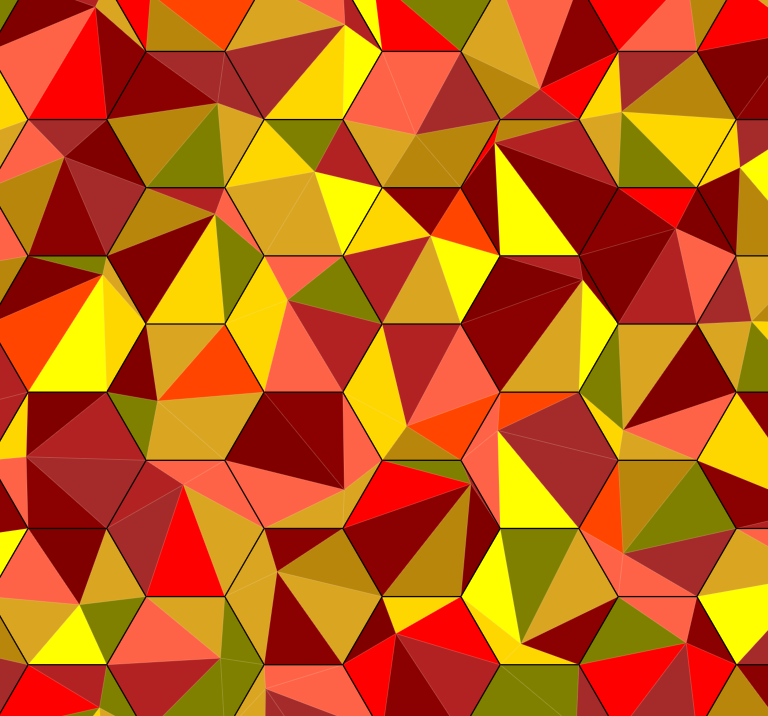
Write a Shadertoy shader that draws this pattern.

```glsl
// Draws outlined hexagons, each split into six warm triangles around an off-centre point.

// Lengths are fractions of the canvas height unless noted
const float HEX_SIDE = 0.1099;
const vec2 GRID_ORIGIN = vec2(0.259, 0.833);
const float APEX_SPREAD = 0.63;        // reach of the inner point, in hexagon sides
const float OUTLINE_WIDTH = 0.0018;
const float SEAM_WIDTH = 0.0012;
const float SEAM_STRENGTH = 0.22;
const vec3 OUTLINE_COLOR = vec3(0.04, 0.02, 0.01);
const vec3 SEAM_COLOR = vec3(0.95, 0.88, 0.75);
const float SEED = 3.7;
const float SQRT3 = 1.7320508;

// Colour and share of the triangles
const int COLOR_COUNT = 12;
const vec4 PALETTE[COLOR_COUNT] = vec4[](
    vec4(0.50, 0.00, 0.00, 0.080),     // maroon
    vec4(0.545, 0.00, 0.00, 0.075),    // dark red
    vec4(0.647, 0.165, 0.165, 0.095),  // brown
    vec4(0.698, 0.133, 0.133, 0.080),  // brick
    vec4(1.00, 1.00, 0.00, 0.085),     // yellow
    vec4(1.00, 0.843, 0.00, 0.105),    // gold
    vec4(0.855, 0.647, 0.125, 0.120),  // goldenrod
    vec4(0.722, 0.525, 0.043, 0.060),  // dark goldenrod
    vec4(1.00, 0.00, 0.00, 0.080),     // red
    vec4(1.00, 0.27, 0.00, 0.035),     // orange red
    vec4(1.00, 0.388, 0.278, 0.100),   // tomato
    vec4(0.50, 0.50, 0.00, 0.085));    // olive

float hash(vec2 id, float salt) {
    return fract(sin(dot(vec3(id, salt + SEED), vec3(127.1, 311.7, 74.7))) * 43758.5453);
}

// Picks a palette entry in proportion to its share
vec3 pickColor(float u) {
    for (int i = 0; i < COLOR_COUNT - 1; i++) {
        u -= PALETTE[i].w;
        if (u < 0.0) return PALETTE[i].rgb;
    }
    return PALETTE[COLOR_COUNT - 1].rgb;
}

vec2 hexCorner(int k) {
    float angle = radians(60.0 * float(k));
    return vec2(cos(angle), sin(angle));
}

// Signed distance to the line through the apex and a corner, positive on the left
float sideOf(vec2 p, vec2 apex, vec2 corner) {
    vec2 dir = normalize(corner - apex);
    vec2 v = p - apex;
    return dir.x * v.y - dir.y * v.x;
}

// Antialiased mask: 1 inside (positive distance), 0 outside
float coverage(float dist, float pixel) {
    return clamp(0.5 + dist / pixel, 0.0, 1.0);
}

void mainImage(out vec4 fragColor, in vec2 fragCoord) {
    // Work in hexagon sides
    vec2 p = (fragCoord / iResolution.y - GRID_ORIGIN) / HEX_SIDE;
    float pixel = 1.0 / (iResolution.y * HEX_SIDE);

    // Nearest hexagon centre out of two interleaved rectangular grids
    vec2 period = vec2(3.0, SQRT3);
    vec2 cellA = floor(p / period + 0.5);
    vec2 cellB = floor(p / period) + 0.5;
    vec2 localA = p - cellA * period;
    vec2 localB = p - cellB * period;
    bool nearA = dot(localA, localA) < dot(localB, localB);
    vec2 local = nearA ? localA : localB;
    vec2 id = 2.0 * (nearA ? cellA : cellB);

    // Fan of six triangles around a random apex
    vec2 apex = APEX_SPREAD * (2.0 * vec2(hash(id, 11.0), hash(id, 23.0)) - 1.0);
    vec3 sum = vec3(0.0);
    float total = 0.0;
    float seamDist = 1e3;
    for (int k = 0; k < 6; k++) {
        vec2 corner = hexCorner(k);
        float afterSpoke = sideOf(local, apex, corner);
        float beforeNext = -sideOf(local, apex, hexCorner(k + 1));
        float weight = coverage(afterSpoke, pixel) * coverage(beforeNext, pixel);
        sum += weight * pickColor(hash(id, 41.0 + 7.0 * float(k)));
        total += weight;
        if (dot(local - apex, corner - apex) > 0.0)
            seamDist = min(seamDist, abs(afterSpoke));
    }
    vec3 color = sum / max(total, 1e-4);

    // Faint seams between the triangles
    float seam = coverage(0.5 * SEAM_WIDTH / HEX_SIDE - seamDist, pixel);
    color = mix(color, SEAM_COLOR, SEAM_STRENGTH * seam);

    // Dark hexagon outline
    vec2 q = abs(local);
    float edgeDist = 0.5 * SQRT3 - max(q.y, 0.5 * (SQRT3 * q.x + q.y));
    float outline = coverage(0.5 * OUTLINE_WIDTH / HEX_SIDE - edgeDist, pixel);
    color = mix(color, OUTLINE_COLOR, outline);

    fragColor = vec4(color, 1.0);
}
```
